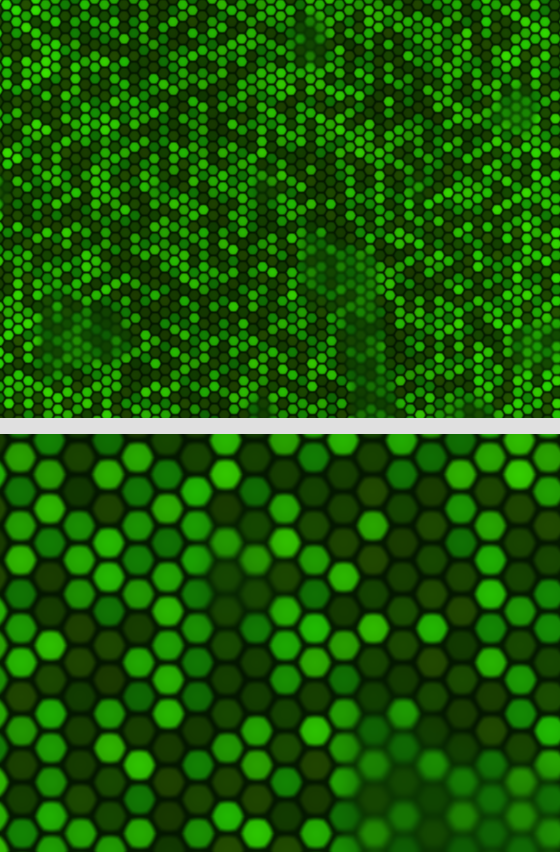
Top, the full canvas; bottom, a detail of the centre.
A WebGL 2 fragment shader for this pattern:

```glsl
#version 300 es
precision highp float;
// A honeycomb of soft, rounded dots glowing green on a near-black ground.
// Staggered columns form the lattice; a hash picks each dot's brightness and
// tint, and slow noise adds uneven light and a few blurred smudges.

uniform vec2 u_resolution;
out vec4 fragColor;

// Lattice, in units of the canvas height
const float DOTS_DOWN = 36.68;        // dots in one column
const float COLUMNS_PER_DOT = 1.164;  // row pitch / column pitch
const vec2 LATTICE_ORIGIN = vec2(0.4634, 0.6480);
const float COLUMN_LEAN = 0.006;

// Dot shape, in units of the row pitch
const float DOT_RADIUS = 0.415;
const float EDGE_SOFTNESS = 0.085;
const float HEX_AMOUNT = 0.45;        // 0 = circle, 1 = hexagon
const float HALO_STRENGTH = 0.15;
const float HALO_FALLOFF = 6.0;

// Share of dots in each state
const float DULL_SHARE = 0.40;
const float MID_SHARE = 0.14;
const float CLUSTERING = 0.22;

// Colours
const vec3 GROUND = vec3(0.012, 0.085, 0.0);
const vec3 DULL = vec3(0.088, 0.235, 0.0);
const vec3 MID = vec3(0.060, 0.430, 0.010);
const vec3 BRIGHT_COOL = vec3(0.095, 0.580, 0.008);
const vec3 BRIGHT_WARM = vec3(0.165, 0.640, 0.0);
const vec3 SMUDGE = vec3(0.045, 0.290, 0.010);

// Integer hash of a cell to [0, 1)
float hash(ivec2 cell, uint seed) {
    uvec2 q = uvec2(cell + 512);
    uint h = q.x * 1597u + q.y * 51749u + seed * 7919u;
    h = (h ^ (h >> 15u)) * 739391u;
    h = (h ^ (h >> 13u)) * 974711u;
    h ^= h >> 16u;
    return float(h & 65535u) / 65536.0;
}

// Smooth value noise
float noise(vec2 p, uint seed) {
    ivec2 i = ivec2(floor(p));
    vec2 f = fract(p);
    f = f * f * (3.0 - 2.0 * f);
    float low = mix(hash(i, seed), hash(i + ivec2(1, 0), seed), f.x);
    float high = mix(hash(i + ivec2(0, 1), seed), hash(i + ivec2(1, 1), seed), f.x);
    return mix(low, high, f.y);
}

// Distance from a dot centre, between round and flat-topped hexagonal
float dotDistance(vec2 d) {
    vec2 a = abs(d);
    float hex = max(a.y, dot(a, vec2(0.8660, 0.5)));
    return mix(length(d), hex, HEX_AMOUNT);
}

// Colour of one dot
vec3 dotColor(ivec2 cell, vec2 centre) {
    float pick = hash(cell, 1u) + CLUSTERING * (noise(centre * 0.22, 2u) - 0.5);
    float gain = 0.86 + 0.28 * hash(cell, 3u);
    vec3 bright = mix(BRIGHT_COOL, BRIGHT_WARM, hash(cell, 4u));
    vec3 dull = DULL * vec3(0.75 + 0.5 * hash(cell, 5u), 1.0, 1.0);
    vec3 color = pick < DULL_SHARE ? dull
               : pick < DULL_SHARE + MID_SHARE ? MID : bright;
    return color * gain;
}

void main() {
    vec2 uv = gl_FragCoord.xy / u_resolution;
    vec2 p = gl_FragCoord.xy / u_resolution.y;
    p.x += COLUMN_LEAN * (p.y - 0.5);
    vec2 g = (p - LATTICE_ORIGIN) * DOTS_DOWN;

    // Blurred patches widen the edges and flatten the contrast
    float smudge = smoothstep(0.70, 0.92, noise(p * vec2(8.0, 5.5), 6u));
    float pixel = DOTS_DOWN / u_resolution.y;
    float soft = EDGE_SOFTNESS + 0.3 * pixel + 0.10 * smudge;

    // Sum the nearby dots and their halos
    vec3 color = GROUND;
    float column = floor(g.x * COLUMNS_PER_DOT + 0.5);
    for (int i = -1; i <= 1; i++) {
        float c = column + float(i);
        float stagger = 0.5 * mod(c, 2.0);
        float row = floor(g.y - stagger + 0.5);
        for (int j = -1; j <= 1; j++) {
            float r = row + float(j);
            vec2 centre = vec2(c / COLUMNS_PER_DOT, r + stagger);
            vec2 d = g - centre;
            vec3 tint = dotColor(ivec2(int(c), int(r)), centre);
            float disc = 1.0 - smoothstep(DOT_RADIUS - soft, DOT_RADIUS + soft, dotDistance(d));
            color += (tint - GROUND) * disc;
            color += tint * HALO_STRENGTH * exp(-HALO_FALLOFF * dot(d, d));
        }
    }
    color = mix(color, SMUDGE, 0.5 * smudge);

    // Uneven light: stronger at the sides, drifting slowly elsewhere
    float side = smoothstep(0.15, 0.5, abs(uv.x - 0.5));
    float light = mix(0.95, 1.08, side) + 0.12 * (noise(p * 4.0, 7u) - 0.5);
    fragColor = vec4(clamp(color * light, 0.0, 1.0), 1.0);
}
```
